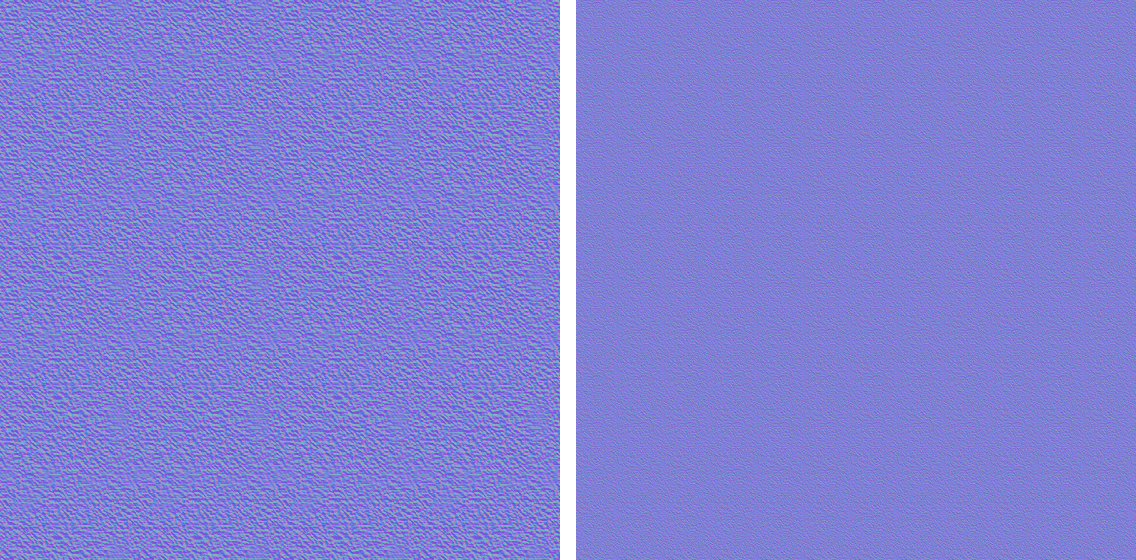
Left: one tile. Right: repeated 3 by 3.
Give the GLSL for this texture map, as a Shadertoy shader.

```glsl
// Softened normal map of fine ribbed plaster, repeated four by four.
// A wrapping height field of grain, diagonal creases and sawtooth ribs is
// differentiated; its tilt is stored as red and green, its facing as blue.

const float TAU = 6.2831853;

float hash(vec2 p) {
    vec3 q = fract(p.xyx * vec3(0.1031, 0.1030, 0.0973));
    q += dot(q, q.yzx + 33.33);
    return fract((q.x + q.y) * q.z);
}

// Value noise that wraps after a whole number of cells
float noise(vec2 p, vec2 period, float seed) {
    vec2 cell = floor(p);
    vec2 f = fract(p);
    f = f * f * (3.0 - 2.0 * f);
    vec2 lo = mod(cell, period) + seed;
    vec2 hi = mod(cell + 1.0, period) + seed;
    return mix(mix(hash(lo), hash(vec2(hi.x, lo.y)), f.x),
               mix(hash(vec2(lo.x, hi.y)), hash(hi), f.x), f.y);
}

float tiled(vec2 p, vec2 cells, float seed) {
    return noise(p * cells, cells, seed);
}

// Roughness: lower in small scattered worn patches
float roughness(vec2 p) {
    float patches = 0.55 * tiled(p, vec2(5.0), 523.0)
                  + 0.45 * tiled(p, vec2(11.0), 37.0);
    return mix(0.5, 1.2, smoothstep(0.2, 0.55, patches));
}

float height(vec2 p, float rough) {
    // Grain in two sizes, slightly wider than tall
    float grain = 0.020 * tiled(p, vec2(56.0, 68.0), 71.0)
                + 0.011 * tiled(p, vec2(84.0, 96.0), 153.0);

    // Creases falling from upper left to lower right
    vec2 diagonal = vec2(p.x + p.y, p.x - p.y) * vec2(34.0, 13.0);
    float crease = abs(2.0 * noise(diagonal, vec2(34.0, 13.0), 241.0) - 1.0);

    // Wavering ribs: slow rise, steep fall
    float t = TAU * (30.0 * p.y + 0.5 * tiled(p, vec2(24.0, 20.0), 317.0));
    float rib = sin(t) - 0.4 * sin(2.0 * t);

    return rough * (grain - 0.009 * crease) + 0.0016 * rib;
}

void mainImage(out vec4 fragColor, in vec2 fragCoord) {
    vec2 p = fract(fragCoord / iResolution.xy * 4.0);
    float rough = roughness(p);

    // Central differences give the slope
    vec2 e = vec2(0.004, 0.0);
    vec2 slope = vec2(height(p + e.xy, rough) - height(p - e.xy, rough),
                      height(p + e.yx, rough) - height(p - e.yx, rough)) / (2.0 * e.x);
    vec3 normal = normalize(vec3(-1.3 * slope, 1.0));

    // Soft tilt; faces turned to the upper right lose the most blue
    vec2 tilt = normal.xy * vec2(0.21, 0.225);
    float facing = tilt.x + tilt.y;
    float blue = 0.79 + 0.07 * normal.z - 0.25 * facing - 0.4 * facing * facing;
    fragColor = vec4(0.5 + tilt, blue, 1.0);
}
```
